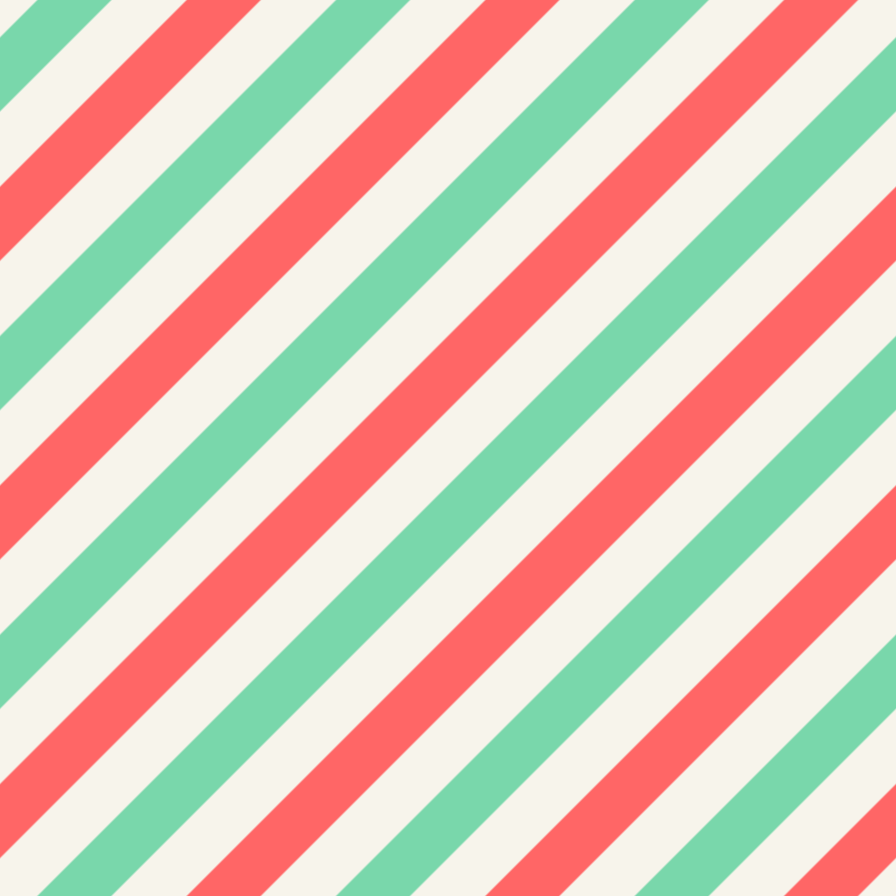
Reproduce this pattern procedurally as a WebGL 1 fragment shader.

```glsl
precision highp float;
// Diagonal candy stripes: mint and coral bands alternate on a cream ground.
// A phase running along x - y wraps a whole number of times across the canvas,
// so the stripes tile; each band is a smoothed distance to its centre phase.

uniform vec2 u_resolution;

const float REPEATS = 3.0;        // mint + coral pairs across and down
const float STRIPE_WIDTH = 0.248; // share of one repeat
const float MINT_CENTER = 0.249;  // phase within one repeat
const float CORAL_CENTER = 0.749;
const float EDGE_SOFTNESS = 0.006; // half width of the edge blend, in phase

const vec3 CREAM = vec3(0.967, 0.957, 0.922);
const vec3 MINT = vec3(0.475, 0.843, 0.671);
const vec3 CORAL = vec3(1.0, 0.4, 0.4);

// Coverage of a band around a centre phase, wrapping at 0 and 1.
float stripe(float phase, float center, float softness) {
  float dist = abs(fract(phase - center + 0.5) - 0.5);
  float halfWidth = 0.5 * STRIPE_WIDTH;
  return 1.0 - smoothstep(halfWidth - softness, halfWidth + softness, dist);
}

void main() {
  vec2 uv = gl_FragCoord.xy / u_resolution;
  float phase = REPEATS * (uv.x - uv.y);

  // Keep the blend at least about one pixel wide on small canvases.
  float pixelPhase = REPEATS / min(u_resolution.x, u_resolution.y);
  float softness = max(EDGE_SOFTNESS, pixelPhase);

  vec3 color = CREAM;
  color = mix(color, MINT, stripe(phase, MINT_CENTER, softness));
  color = mix(color, CORAL, stripe(phase, CORAL_CENTER, softness));
  gl_FragColor = vec4(color, 1.0);
}
```
